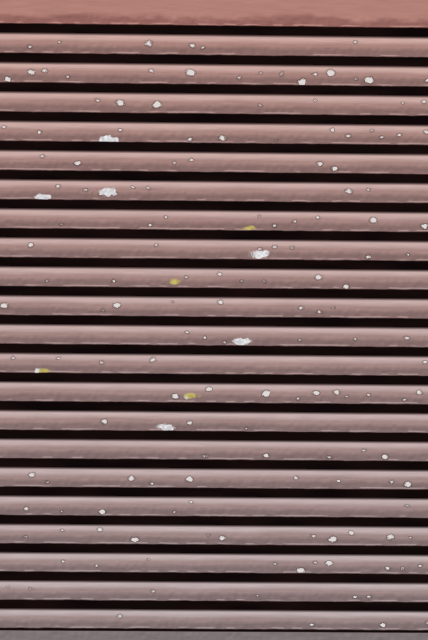
Reproduce this texture procedurally as a Shadertoy shader.

```glsl
float hash(vec2 p) {
    p = fract(p * vec2(0.1031, 0.1137));
    p += dot(p, p.yx + 33.33);
    return fract((p.x + p.y) * p.x * 17.0);
}

float noise(vec2 p) {
    vec2 i = floor(p), f = fract(p);
    f = f * f * (3.0 - 2.0 * f);
    i += 200.0;
    return mix(mix(hash(i), hash(i + vec2(1, 0)), f.x),
               mix(hash(i + vec2(0, 1)), hash(i + vec2(1, 1)), f.x), f.y);
}

float fbm(vec2 p) {
    return 0.5 * noise(p) + 0.3 * noise(p * 2.1 + 7.0) + 0.2 * noise(p * 4.3 + 19.0);
}

void mainImage(out vec4 fragColor, in vec2 fragCoord) {
    const float pitch = 0.045;
    vec2 uv = fragCoord / iResolution.xy;
    float down = 1.0 - uv.y;
    float aa = 1.0 / (iResolution.y * pitch);

    // Row coordinate: slight tilt, rows a little taller near the top
    float t = (down - uv.x * mix(0.0075, 0.004, down) - 0.0495) / pitch;
    float r = t - 0.0012 * t * (20.0 - t);
    float row = clamp(floor(r), -1.0, 20.0);
    float f = r - row;
    float x = fragCoord.x / (iResolution.y * pitch);
    vec2 q = vec2(x, r);

    // Slat profile: lit rounded top, darker front face
    vec3 light = vec3(0.78, 0.69, 0.675);
    vec3 middle = vec3(0.65, 0.54, 0.52);
    vec3 face = vec3(0.53, 0.44, 0.43);
    vec3 gap = vec3(0.075, 0.038, 0.038);
    float wave = 0.05 * (noise(vec2(x * 0.6, row * 5.0)) - 0.5);
    vec3 paint = mix(light, middle, smoothstep(0.16, 0.36, f + wave));
    paint = mix(paint, face, smoothstep(0.36, 0.56, f + wave));

    // Frame boards above and below the slats
    float lowerFrame = smoothstep(-aa, aa, r - 20.8);
    if (row < 0.0) paint = mix(vec3(0.68, 0.53, 0.5), vec3(0.57, 0.42, 0.4),
                               smoothstep(0.3, 0.55, f + 0.4 * (fbm(q * vec2(0.8, 2.0)) - 0.5)));
    paint = mix(paint, vec3(0.52, 0.455, 0.45), lowerFrame);

    // Brush grain and small embossed bumps
    float grain = fbm(q * vec2(1.5, 14.0)) - 0.5;
    float bump = noise(q * 7.0) - noise(q * 7.0 + vec2(0.3, 0.6));
    paint *= 1.0 + 0.09 * grain + 0.08 * bump * smoothstep(0.2, 0.5, f);

    // Bright worn lip, broken along its length
    float edge = 0.715 + 0.025 * (fbm(vec2(x * 2.5, row * 9.0)) - 0.5);
    float lip = exp(-pow((f - edge + 0.05) / 0.028, 2.0));
    paint += 0.13 * lip * smoothstep(0.35, 0.7, noise(vec2(x * 3.0, row * 7.0)));

    // Redder at the top, greyer at the bottom
    paint *= mix(vec3(1.03, 0.95, 0.93), vec3(0.95, 0.99, 1.02), down);

    // Tiny scattered nicks, pale with a dark rim
    vec2 cell = floor(vec2(x * 1.6, row));
    float seed = hash(cell + 40.0);
    vec2 nickPos = vec2((cell.x + 0.2 + 0.6 * hash(cell + 71.0)) / 1.6,
                        0.2 + 0.42 * hash(cell + 93.0));
    float ragged = 0.1 * (fbm(q * 9.0) - 0.5);
    float nickSize = 0.025 + 0.08 * pow(hash(cell + 120.0), 3.0);
    float nick = length((vec2(x, f) - nickPos) * vec2(0.75, 1.0)) + ragged - nickSize;
    float hasNick = step(seed, mix(0.42, 0.24, down)) * step(0.0, row);
    paint *= 1.0 - 0.25 * hasNick * (1.0 - smoothstep(0.0, 0.07, nick));
    paint = mix(paint, vec3(0.87, 0.85, 0.84), hasNick * (1.0 - smoothstep(-aa, aa, nick)));

    // Larger flakes baring yellow and white undercoat, mostly in the upper middle
    float worn = smoothstep(1.0, 2.5, row) * (1.0 - smoothstep(12.0, 16.0, row));
    for (int i = 0; i < 3; i++) {
        vec2 id = vec2(row * 3.0 + float(i), 15.0 + 11.0 * float(i));
        float longFlake = step(0.72, hash(id + 5.0));
        vec2 size = mix(vec2(0.28, 0.11), vec2(1.0 + hash(id + 9.0), 0.08), longFlake);
        size *= 0.7 + 0.6 * hash(id + 13.0);
        vec2 center = vec2(1.5 + 11.5 * hash(id + 21.0),
                           mix(0.45 + 0.22 * hash(id + 34.0), 0.67, longFlake));
        float d = length((vec2(x, f) - center) / size) - 1.0 + 1.5 * (fbm(q * 4.0 + id) - 0.5);
        float cover = 1.0 - smoothstep(-aa, aa, d * size.y);
        cover *= step(hash(id + 55.0), 0.42 * worn);
        float bare = smoothstep(0.45, 0.6, noise(q * 2.5 + id) + 0.3 * hash(id + 77.0) - 0.1);
        vec3 under = mix(vec3(0.74, 0.68, 0.39), vec3(0.86, 0.86, 0.87), bare);
        paint = mix(paint, under * (0.9 + 0.2 * noise(q * 12.0)), cover);
    }

    // Soft upper edge, crisp lower edge, dark opening between slats
    float top = row < 0.0 ? 1.0 : smoothstep(-0.02, 0.09 + aa, f);
    float bottom = 1.0 - smoothstep(-aa, aa, f - edge);
    float solid = max(top * bottom, lowerFrame);
    vec3 color = mix(gap * (0.7 + 0.6 * noise(q * vec2(0.7, 3.0))), paint, solid);

    fragColor = vec4(clamp(color, 0.0, 1.0), 1.0);
}
```
